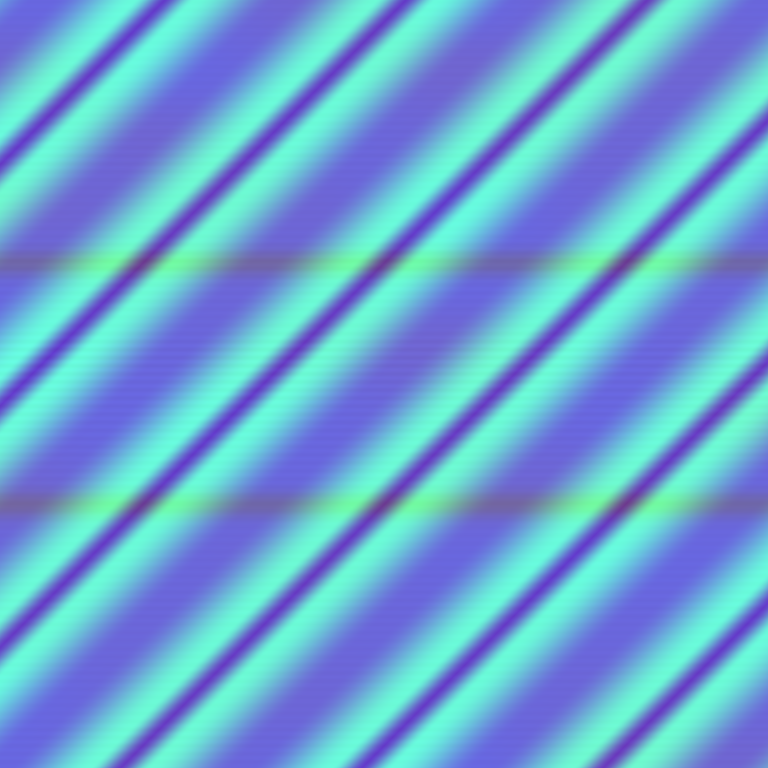
Give the GLSL for this texture map, as a Shadertoy shader.

```glsl
const float PERIOD = 0.314159;         // horizontal and vertical repeat
const float GROOVE_OFFSET = 0.157080;  // x - y at one groove centre
const float GROOVE_EDGE = 0.125;       // phase where the groove meets the glow
const float GLOW_START = 0.129;        // phase where the glow begins to fade
const float GLOW_END = 0.46;           // phase where only violet remains
const float BAND_WIDTH = 0.017;
const float BAND_BLUE_LOSS = 0.20;
const float SCANLINE_COUNT = 95.0;
const float SCANLINE_DEPTH = 0.022;
const float DRIFT_DEPTH = 0.07;

const vec3 VIOLET = vec3(0.42, 0.40, 0.85);
const vec3 AQUA = vec3(0.42, 0.98, 0.84);
const vec3 GROOVE = vec3(0.40, 0.21, 0.77);

float hash(vec2 p) {
    p = fract(p * vec2(0.1031, 0.1137));
    p += dot(p, p.yx + 33.33);
    return fract((p.x + p.y) * p.x * 17.0);
}

float valueNoise(vec2 p) {
    vec2 cell = floor(p);
    vec2 f = fract(p);
    f = f * f * (3.0 - 2.0 * f);
    float low = mix(hash(cell), hash(cell + vec2(1, 0)), f.x);
    float high = mix(hash(cell + vec2(0, 1)), hash(cell + vec2(1, 1)), f.x);
    return mix(low, high, f.y);
}

// Distance to the nearest groove as a fraction of the repeat, 0 to 0.5
float groovePhase(vec2 uv) {
    return abs(fract((uv.x - uv.y - GROOVE_OFFSET) / PERIOD + 0.5) - 0.5);
}

vec3 stripeColor(float phase) {
    float glow = 1.0 - smoothstep(GLOW_START, GLOW_END, phase);
    float outsideGroove = smoothstep(-0.012, GROOVE_EDGE, phase);
    return mix(GROOVE, mix(VIOLET, AQUA, glow), outsideGroove);
}

// Two soft horizontal bands, symmetric about the canvas centre
float bandMask(float y) {
    float d = (abs(y - 0.5) - 0.5 * PERIOD) / BAND_WIDTH;
    return exp(-d * d);
}

// Uneven fine horizontal lines, strongest near mid height
float scanlines(float y) {
    float wave = sin(6.283185 * SCANLINE_COUNT * y);
    float strength = 0.3 + 0.7 * valueNoise(vec2(3.0, y * 24.0));
    float middle = mix(0.45, 1.0, exp(-pow((y - 0.5) / 0.15, 2.0)));
    float resolved = 1.0 - smoothstep(0.25, 0.5, SCANLINE_COUNT / iResolution.y);
    return wave * strength * middle * resolved;
}

void mainImage(out vec4 fragColor, in vec2 fragCoord) {
    vec2 uv = fragCoord / iResolution.xy;
    vec3 color = stripeColor(groovePhase(uv));

    // Slow colour drift between repeats, stretched sideways
    float drift = valueNoise(uv * vec2(5.0, 11.0) + 4.0) - 0.5;
    color += drift * DRIFT_DEPTH * vec3(-0.5, 0.1, 1.0);

    // Bands and scanlines mainly dim the blue
    float band = bandMask(uv.y);
    color.b -= BAND_BLUE_LOSS * band;
    color.r += 0.02 * band;
    color += SCANLINE_DEPTH * scanlines(uv.y) * vec3(0.3, 0.5, 1.0);

    fragColor = vec4(clamp(color, 0.0, 1.0), 1.0);
}
```
